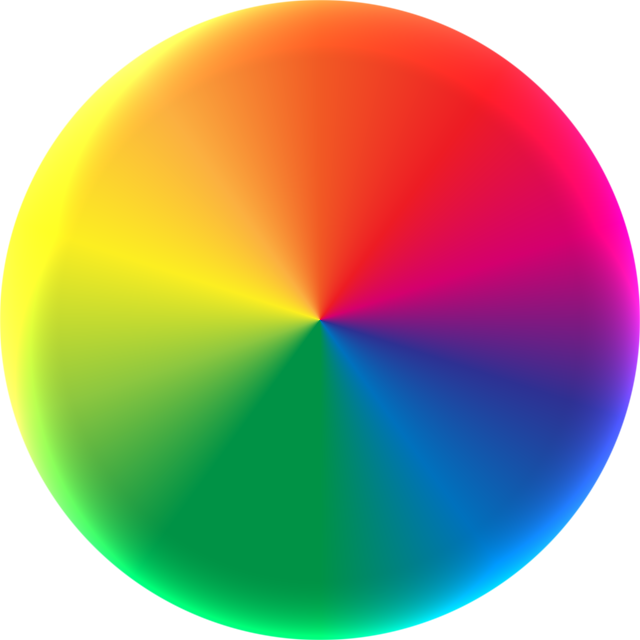
Reproduce this background procedurally as a Shadertoy shader.

```glsl
// A conic colour wheel with a brightened rim on a white ground.

// Ten hues spaced evenly counterclockwise, starting 18 degrees above east.
const vec3 HUES[10] = vec3[10](
    vec3(0.83, 0.00, 0.43),   // magenta
    vec3(0.93, 0.11, 0.14),   // red
    vec3(0.945, 0.35, 0.14),  // orange
    vec3(0.985, 0.69, 0.25),  // amber
    vec3(0.99, 0.935, 0.13),  // yellow
    vec3(0.55, 0.78, 0.25),   // lime
    vec3(0.00, 0.573, 0.27),  // green
    vec3(0.00, 0.573, 0.27),  // green, held for a full sector
    vec3(0.00, 0.443, 0.74),  // blue
    vec3(0.18, 0.19, 0.573)   // indigo
);

// Blend linearly between the two hues on either side of a direction.
vec3 wheelColor(vec2 p) {
    float sector = mod(degrees(atan(p.y, p.x)) - 18.0, 360.0) / 36.0;
    int i = int(sector) % 10;
    return mix(HUES[i], HUES[(i + 1) % 10], fract(sector));
}

// Colour dodge that grows toward the edge of the disc.
vec3 dodgeRim(vec3 color, float radius) {
    float rim = clamp((radius - 0.405) / 0.095, 0.0, 1.0);
    return min(color / (1.0 - 0.48 * pow(rim, 1.6)), 1.0);
}

void mainImage(out vec4 fragColor, in vec2 fragCoord) {
    float size = min(iResolution.x, iResolution.y);
    vec2 p = (fragCoord - 0.5 * iResolution.xy) / size;
    float radius = length(p);

    // Disc with a one-pixel soft edge
    float pixel = 1.0 / size;
    float disc = 1.0 - smoothstep(0.5 - pixel, 0.5 + pixel, radius);

    vec3 wheel = dodgeRim(wheelColor(p), radius);
    fragColor = vec4(mix(vec3(1.0), wheel, disc), 1.0);
}
```
